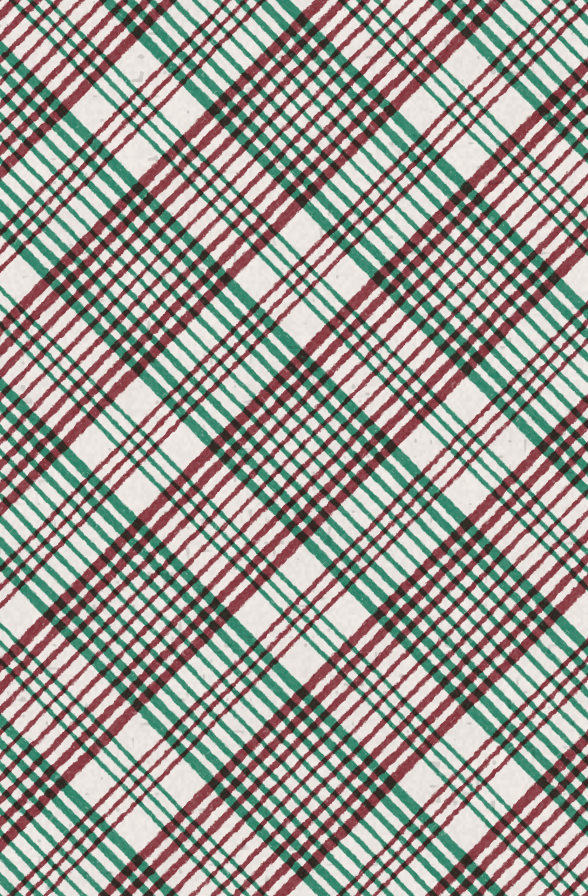
Give the GLSL for this pattern, as a WebGL 2 fragment shader.

```glsl
#version 300 es
precision highp float;

#define CELL vec2(0.559, 0.572)   // diamond repeat, in canvas widths
#define CENTRE vec2(0.514, 0.764)
#define PITCH 0.0670      // block line pitch, in repeats
#define SIDE_LINES 4.0    // lines on each side of the block's middle line
#define TRIPLE_PITCH 0.054
#define THIN 0.0092       // half widths, in repeats
#define THICK 0.0212
#define ROUGH 0.0048      // raggedness of the printed edge
#define PAPER vec3(0.92, 0.90, 0.88)
#define GREEN vec3(0.22, 0.53, 0.43)
#define RED vec3(0.54, 0.25, 0.275)
#define OVERPRINT vec3(0.20, 0.165, 0.145)

uniform vec2 u_resolution;
out vec4 fragColor;

float hash(vec2 p) {
  vec3 q = fract(p.xyx * vec3(0.1031, 0.1030, 0.0973));
  q += dot(q, q.yzx + 33.33);
  return fract((q.x + q.y) * q.z);
}

float noise(vec2 p) {
  vec2 cell = floor(p), f = fract(p);
  f = f * f * (3.0 - 2.0 * f);
  return mix(mix(hash(cell), hash(cell + vec2(1, 0)), f.x),
             mix(hash(cell + vec2(0, 1)), hash(cell + vec2(1, 1)), f.x), f.y);
}

// Ink coverage of one stripe set; q = (across, along) in repeats.
float stripes(vec2 q, float seed, float rough, float aa) {
  // Ragged edges and a slow drift of the line
  float ragged = noise(q * vec2(70.0, 50.0) + seed) - 0.5;
  float fine = noise(q * 140.0 + seed * 2.0) - 0.5;
  float drift = noise(q * vec2(9.0, 4.0) + seed * 3.0) - 0.5;
  float x = q.x + drift * 0.004;
  float repeat = floor(x + 0.5);
  float t = x - repeat;

  // Graded block: thin in the middle, thick at both edges
  float i = clamp(round(t / PITCH), -SIDE_LINES, SIDE_LINES);
  float grade = pow(abs(i) / SIDE_LINES, 1.4);
  float vary = 0.94 + 0.12 * hash(vec2(i + 20.0, repeat + 40.0) + seed);
  float block = abs(t - i * PITCH) - mix(THIN, THICK, grade) * vary;

  // Three narrow lines midway between blocks
  float u = fract(x) - 0.5;
  float k = clamp(round(u / TRIPLE_PITCH), -1.0, 1.0);
  float triple = abs(u - k * TRIPLE_PITCH) - THIN * vary;

  float d = min(block, triple) + rough * (ragged + 0.7 * fine);
  return 1.0 - smoothstep(-aa, aa, d);
}

// Uneven ink: woven grain with small pinholes
float inkDensity(vec2 q, float seed) {
  float grain = noise(q * vec2(130.0, 90.0) + seed) - 0.5;
  float patches = noise(q * 12.0 + seed) - 0.5;
  float pinhole = smoothstep(0.84, 0.97, noise(q * 85.0 + seed * 5.0));
  return clamp(1.0 + 0.16 * grain + 0.04 * patches - 0.25 * pinhole, 0.0, 1.1);
}

void main() {
  vec2 p = gl_FragCoord.xy / u_resolution.x;
  vec2 c = (p - CENTRE) / CELL;
  float aa = 0.002 + 1.5 / u_resolution.x;

  // Diagonal axes, each set running along the other's normal
  vec2 greenAxis = vec2(c.x + c.y, c.x - c.y) + 8.0;
  vec2 redAxis = greenAxis.yx;

  float green = stripes(greenAxis, 17.0, ROUGH, aa);
  float red = stripes(redAxis, 53.0, ROUGH * 1.5, aa);
  green *= inkDensity(greenAxis, 29.0);
  red *= inkDensity(redAxis, 71.0);

  // Paper with soft mottling and fibre grain
  float mottle = noise(p * 14.0) - 0.5;
  float fibre = noise(p * vec2(190.0, 160.0)) - 0.5;
  vec3 paper = PAPER * (1.0 + 0.02 * mottle + 0.05 * fibre);

  // Two translucent inks and their darker overprint
  vec3 color = mix(mix(paper, GREEN, green), mix(RED, OVERPRINT, green), red);

  // Scattered specks of stray ink
  float speck = smoothstep(0.88, 0.97, noise(p * 75.0 + 31.0));
  color *= 1.0 - 0.12 * speck;

  fragColor = vec4(clamp(color, 0.0, 1.0), 1.0);
}
```
